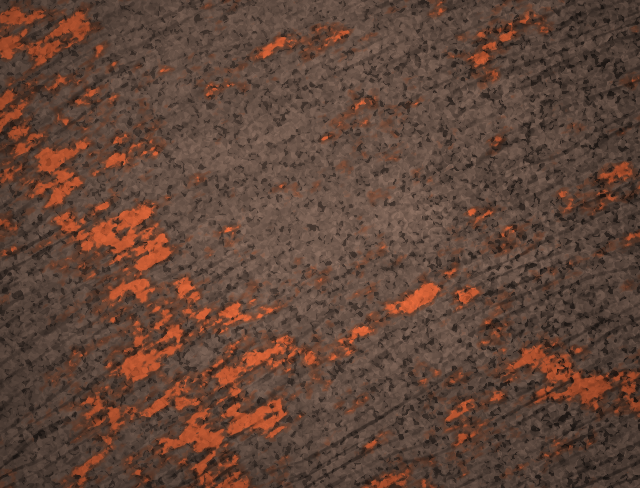
Write a WebGL 2 fragment shader that draws this texture.

```glsl
#version 300 es
precision highp float;
// Weathered, ridged crust of fine grey-brown grains, worn through to orange below.
// Two sizes of cellular noise make the grains, warped sines the slanting ridges, and
// layered noise stretched along the ridges decides where the orange layer shows.

uniform vec2 u_resolution;
out vec4 outColor;

const vec3 CRUST  = vec3(0.425, 0.338, 0.292);
const vec3 STAIN  = vec3(0.43, 0.272, 0.20);
const vec3 ORANGE = vec3(0.83, 0.385, 0.22);
const float RIDGE_ANGLE = 0.64;
const float RIDGE_PITCH = 0.031;
const float COARSE_GRAINS = 100.0;
const float FINE_GRAINS = 185.0;

float hash(vec2 p) {
  vec3 h = fract(vec3(p.xyx) * 0.1031);
  h += dot(h, h.yzx + 33.33);
  return fract((h.x + h.y) * h.z);
}

float valueNoise(vec2 p) {
  vec2 i = floor(p), f = fract(p);
  f = f * f * (3.0 - 2.0 * f);
  float low = mix(hash(i), hash(i + vec2(1, 0)), f.x);
  float high = mix(hash(i + vec2(0, 1)), hash(i + vec2(1, 1)), f.x);
  return mix(low, high, f.y);
}

// Layered noise, centred on zero with a spread of about one.
float layeredNoise(vec2 p) {
  float sum = 0.0, weight = 0.5;
  for (int i = 0; i < 4; i++) {
    sum += weight * (valueNoise(p) - 0.5);
    p = p * 2.03 + vec2(17.3, 9.1);
    weight *= 0.66;
  }
  return sum * 7.6;
}

// Cellular noise whose cell tones, centred on zero, blend softly at the borders.
float grainTone(vec2 p) {
  vec2 cell = floor(p);
  float tone = 0.0, total = 0.0;
  for (int y = -1; y <= 1; y++) {
    for (int x = -1; x <= 1; x++) {
      vec2 c = cell + vec2(x, y);
      vec2 offset = c + vec2(hash(c + 11.0), hash(c + 47.0)) - p;
      float weight = exp(-13.0 * dot(offset, offset)) + 1e-6;
      tone += weight * hash(c + 83.0);
      total += weight;
    }
  }
  return tone / total - 0.5;
}

// Soft band of the given width around the segment from a to b.
float softBand(vec2 p, vec2 a, vec2 b, float width) {
  vec2 ab = b - a;
  float t = clamp(dot(p - a, ab) / dot(ab, ab), 0.0, 1.0);
  float d = length(p - a - ab * t) / width;
  return exp(-d * d);
}

// Turns and bends the plane: x runs along the ridges, y across them.
vec2 ridgeSpace(vec2 p) {
  float c = cos(RIDGE_ANGLE), s = sin(RIDGE_ANGLE);
  vec2 q = vec2(c * p.x + s * p.y, c * p.y - s * p.x);
  q.y += 0.08 * q.x * q.x;
  return q;
}

float ridgeWave(vec2 q) {
  float warp = 1.6 * sin(q.x * 7.0 + q.y * 11.0) + 4.5 * valueNoise(q * vec2(9.0, 22.0));
  float phase = q.y * 6.2832 / RIDGE_PITCH + warp;
  return 0.7 * sin(phase) + 0.3 * sin(phase * 2.3 + q.x * 9.0);
}

void main() {
  vec2 p = gl_FragCoord.xy / u_resolution.y;
  vec2 q = ridgeSpace(p);
  float ridge = ridgeWave(q);
  float crossing = sin(q.x * 85.0 + 7.0 * valueNoise(q * 14.0));
  vec2 ragged = p + 0.006 * vec2(valueNoise(p * 130.0), valueNoise(p * 130.0 + 60.0));
  float coarse = grainTone(ragged * COARSE_GRAINS);
  float fine = grainTone(ragged.yx * FINE_GRAINS);

  // Worn zones: a broad band on the left, two long streaks, scattered spots
  vec2 bent = p + 0.04 * vec2(sin(p.y * 13.0), sin(p.x * 11.0));
  float leftZone = softBand(bent, vec2(0.03, 0.92), vec2(0.48, 0.05), 0.21);
  float streaks = max(softBand(bent, vec2(0.64, 0.29), vec2(1.0, 0.50), 0.05),
                      softBand(bent, vec2(0.70, 0.03), vec2(1.28, 0.25), 0.075));
  float spots = smoothstep(0.6, 0.95, valueNoise(q * vec2(5.0, 11.0) + 3.0));
  float zone = max(max(leftZone, 0.9 * streaks), 0.2 + 0.55 * spots);

  // Wear rises above zero where the orange layer is bare
  float wear = layeredNoise(q * vec2(13.0, 23.0) + 5.0) + 3.0 * zone - 3.15;
  wear += ridge * (0.2 + 0.3 * leftZone) + 0.3 * crossing * leftZone;
  wear += 1.3 * (valueNoise(p * 60.0) - 0.5) + 0.7 * coarse + 0.5 * fine;
  float stained = smoothstep(-1.5, -0.1, wear);
  float bare = smoothstep(-0.15, 0.9, wear);

  // Grain tone, dark pits towards the right, and ragged shaded grooves
  float roughness = mix(0.75, 1.05, smoothstep(0.5, 1.2, p.x));
  float grain = 0.34 * coarse + 0.26 * fine;
  float tone = 0.99 + roughness * grain;
  tone *= 1.0 - 0.3 * roughness * smoothstep(-0.12, -0.2, grain);
  float calm = softBand(p, vec2(0.50, 0.80), vec2(0.70, 0.50), 0.30);
  float groove = smoothstep(0.0, -0.9, ridge + 0.8 * coarse);
  groove *= 1.5 * valueNoise(q * vec2(8.0, 26.0) + 70.0);
  tone *= 1.0 - 0.3 * groove * (1.0 - 0.8 * calm);
  tone *= 1.0 + 0.03 * layeredNoise(q * vec2(7.0, 16.0) + 31.0);

  // Light falls off from the centre
  float light = 1.03 - 0.37 * smoothstep(0.1, 0.95, length(p - vec2(0.64, 0.57)));
  vec3 color = mix(CRUST, STAIN, 0.95 * stained) * tone;
  color = mix(color, ORANGE * mix(1.0, tone, 0.45), bare);
  outColor = vec4(color * light, 1.0);
}
```
